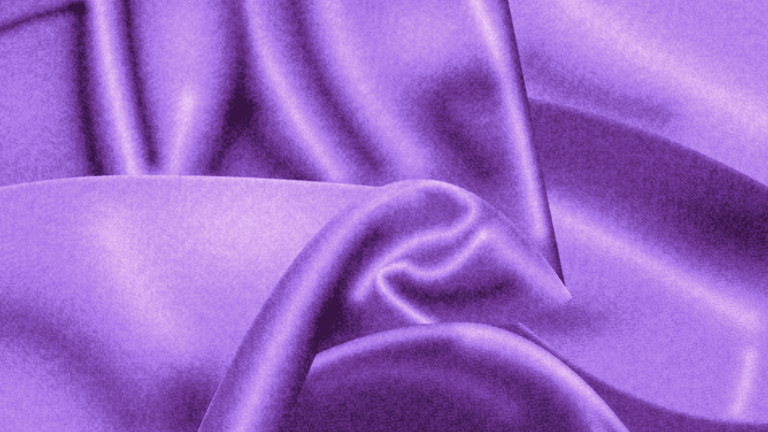
A WebGL 1 fragment shader for this texture:

```glsl
precision highp float;
// Draped purple satin: overlapping sheets of cloth cut out by parabolic edges.
// Each sheet sums soft curved folds into one sheen value, which a colour ramp
// turns into shadow, body colour and highlight, with a fine woven grain on top.
uniform vec2 u_resolution;

const float HEIGHT = 4.32; // canvas height in cloth units, y pointing down

float hash(vec2 p) {
  return fract(sin(dot(p, vec2(127.1, 311.7))) * 43758.5);
}

float noise(vec2 p) {
  vec2 i = floor(p), f = fract(p);
  f *= f * (3.0 - 2.0 * f);
  vec2 e = vec2(0.0, 1.0);
  return mix(mix(hash(i), hash(i + e.yx), f.x),
             mix(hash(i + e.xy), hash(i + e.yy), f.x), f.y);
}

float gauss(float d, float w) { return exp(-d * d / (w * w)); }

// Anti-aliased step: 1 where d is positive
float cover(float d) { return smoothstep(-0.012, 0.012, d); }

// Parabola with its own curvature on each side of the apex
float arch(float x, vec2 apex, float left, float right) {
  float d = x - apex.x;
  return apex.y + d * d * (d < 0.0 ? left : right);
}

float segment(vec2 p, vec2 a, vec2 b) {
  vec2 ab = b - a;
  return length(p - a - ab * clamp(dot(p - a, ab) / dot(ab, ab), 0.0, 1.0));
}

// Soft stroke with a tight core along a quadratic curve through a, b and c
float fold(vec2 p, vec2 a, vec2 b, vec2 c, float width, float amount) {
  vec2 control = 2.0 * b - 0.5 * (a + c), last = a;
  float d = 99.0;
  for (int i = 1; i <= 10; i++) {
    float t = float(i) / 10.0;
    vec2 next = mix(mix(a, control, t), mix(control, c, t), t);
    d = min(d, segment(p, last, next));
    last = next;
  }
  return amount * mix(gauss(d, width * 1.2), gauss(d, width * 0.5), 0.25);
}

float glow(vec2 p, vec2 centre, vec2 radius, float amount) {
  return amount * gauss(length((p - centre) / radius), 1.0);
}

float rightSheet(vec2 p) {
  float d = p.y - arch(p.x, vec2(4.0, 0.85), 0.0, 0.075);
  float upper = 0.65 + fold(p, vec2(5.7, 0.0), vec2(6.4, 0.5), vec2(7.6, 1.2), 0.25, 0.2)
    + fold(p, vec2(5.3, 0.6), vec2(5.7, 0.88), vec2(6.6, 1.15), 0.22, -0.2);
  float lower = mix(0.31, 0.61, smoothstep(0.5, 1.35, d)) + 0.16 * gauss(d, 0.05)
    + fold(p, vec2(5.5, 2.1), vec2(6.3, 2.53), vec2(7.5, 3.2), 0.15, 0.25)
    + glow(p, vec2(7.2, 2.4), vec2(0.9, 0.5), -0.17)
    + fold(p, vec2(7.5, 3.55), vec2(7.46, 3.8), vec2(7.37, 4.1), 0.09, 0.24)
    + glow(p, vec2(5.5, 3.2), vec2(0.6, 0.2), -0.25);
  float v = mix(upper, lower, cover(d));
  float hem = p.y - arch(p.x, vec2(7.6, 4.2), -0.17, 0.0);
  return mix(v, 0.3 + 0.3 * gauss(hem, 0.05), cover(hem));
}

float drape(vec2 p) {
  float v = 0.48;
  v += fold(p, vec2(0.0, 0.3), vec2(0.4, 0.16), vec2(0.8, 0.06), 0.06, -0.28);
  v += glow(p, vec2(0.2, 1.1), vec2(0.5, 0.8), 0.12);
  v += fold(p, vec2(0.82, 0.1), vec2(0.84, 1.0), vec2(1.0, 1.8), 0.13, -0.34);
  v += fold(p, vec2(0.98, 0.0), vec2(1.12, 0.8), vec2(1.34, 1.75), 0.11, 0.4);
  v += fold(p, vec2(1.27, 0.0), vec2(1.35, 0.7), vec2(1.53, 1.6), 0.09, -0.32);
  v += glow(p, vec2(1.85, 0.5), vec2(0.36, 0.85), 0.26);
  v += fold(p, vec2(1.88, 1.0), vec2(1.83, 1.25), vec2(1.72, 1.75), 0.12, 0.28);
  v += fold(p, vec2(2.38, 0.0), vec2(2.4, 0.8), vec2(2.15, 1.65), 0.16, -0.3);
  v += fold(p, vec2(2.5, 0.0), vec2(2.77, 0.8), vec2(3.35, 1.75), 0.13, 0.36);
  v += fold(p, vec2(2.5, 1.1), vec2(2.65, 1.5), vec2(3.1, 1.85), 0.2, -0.25);
  v += fold(p, vec2(2.95, 0.0), vec2(3.2, 0.8), vec2(3.75, 1.65), 0.12, -0.23);
  v += fold(p, vec2(3.3, 0.0), vec2(3.58, 0.8), vec2(4.15, 1.6), 0.18, 0.26);
  v += glow(p, vec2(4.25, 0.35), vec2(0.65, 0.5), 0.26);
  v += fold(p, vec2(4.9, 0.85), vec2(4.4, 1.05), vec2(4.85, 1.7), 0.24, -0.25);
  v += fold(p, vec2(4.75, 0.0), vec2(5.08, 0.9), vec2(5.4, 2.3), 0.1, 0.36);
  return v - 0.28 * gauss(p.x - 5.08 - 0.2 * p.y, 0.08);
}

float leftSheet(vec2 p, float hem) {
  return 0.64 + 0.14 * gauss(hem, 0.04)
    + glow(p, vec2(2.5, 2.25), vec2(1.1, 0.6), 0.23)
    + fold(p, vec2(1.1, 2.3), vec2(1.45, 3.0), vec2(1.9, 3.5), 0.28, 0.18)
    + fold(p, vec2(0.0, 3.2), vec2(0.7, 3.5), vec2(1.3, 4.2), 0.34, -0.25)
    + glow(p, vec2(1.95, 4.1), vec2(0.4, 0.6), -0.4);
}

float knot(vec2 p, float rim) {
  float roll = fold(p, vec2(4.1, 1.9), vec2(3.3, 2.48), vec2(2.4, 4.32), 0.14, 0.38);
  float loop = max(fold(p, vec2(3.7, 2.08), vec2(4.25, 1.84), vec2(4.6, 1.94), 0.07, 0.4),
    fold(p, vec2(4.6, 1.94), vec2(4.74, 2.12), vec2(4.5, 2.34), 0.07, 0.4));
  loop = max(loop, fold(p, vec2(4.5, 2.34), vec2(4.0, 2.5), vec2(3.58, 2.95), 0.08, 0.42));
  float curl = max(fold(p, vec2(4.3, 3.25), vec2(3.8, 2.82), vec2(4.05, 2.65), 0.06, 0.52),
    fold(p, vec2(4.05, 2.65), vec2(4.4, 2.72), vec2(4.82, 2.35), 0.07, 0.42));
  return 0.39 + max(roll, max(loop, curl)) + 0.14 * gauss(rim, 0.05)
    + fold(p, vec2(4.95, 2.35), vec2(5.2, 2.62), vec2(5.65, 2.93), 0.14, 0.34)
    + fold(p, vec2(3.75, 2.35), vec2(3.35, 2.95), vec2(2.85, 4.32), 0.13, -0.22)
    + fold(p, vec2(4.05, 2.9), vec2(4.5, 2.98), vec2(5.1, 2.85), 0.14, -0.2)
    + glow(p, vec2(3.45, 3.25), vec2(0.28, 0.3), -0.2);
}

float frontFold(vec2 p, float rim) {
  return 0.2 + 0.44 * gauss(rim - 0.07, 0.1)
    + fold(p, vec2(4.7, 3.4), vec2(5.55, 3.75), vec2(6.0, 4.32), 0.14, 0.38)
    + fold(p, vec2(3.2, 3.85), vec2(4.2, 3.72), vec2(5.1, 4.1), 0.15, 0.14);
}

// Sheen 0 to 1 becomes deep plum through violet to pale lilac
vec3 satin(float v) {
  float s = v * 5.0;
  vec3 c = mix(vec3(0.22, 0.08, 0.28), vec3(0.40, 0.19, 0.54), clamp(s, 0.0, 1.0));
  c = mix(c, vec3(0.52, 0.31, 0.73), clamp(s - 1.0, 0.0, 1.0));
  c = mix(c, vec3(0.66, 0.46, 0.91), clamp(s - 2.0, 0.0, 1.0));
  c = mix(c, vec3(0.76, 0.57, 0.93), clamp(s - 3.0, 0.0, 1.0));
  return mix(c, vec3(0.86, 0.70, 0.95), clamp(s - 4.0, 0.0, 1.7));
}

void main() {
  vec2 p = vec2(gl_FragCoord.x, u_resolution.y - gl_FragCoord.y) * HEIGHT / u_resolution.y;
  float hem = p.y - arch(p.x, vec2(1.35, 1.75), 0.066, 0.02);
  float outer = p.y - arch(p.x, vec2(4.2, 1.79), 0.51, 0.51);
  float under = arch(p.x, vec2(4.9, 3.26), 0.5, -0.42) - p.y;
  float front = p.y - arch(p.x, vec2(4.6, 3.22), 0.155, 0.38);
  float rollSide = p.x - 3.2 + 0.42 * (p.y - 3.45);

  // Sheets from back to front
  float v = mix(rightSheet(p), drape(p), cover(5.08 + 0.2 * p.y - p.x) * cover(2.95 - p.y));
  v = mix(v, leftSheet(p, hem), cover(hem) * cover(4.0 - p.x));
  v = mix(v, knot(p, outer), cover(outer) * cover(under));
  v = mix(v, frontFold(p, front), cover(front) * cover(rollSide));

  // Contrast, then weave
  v = 0.56 + 1.3 * (v - 0.55);
  v += 0.08 * (noise(p * 25.0) - 0.5) + 0.15 * (noise(p * 62.0) - 0.5);
  gl_FragColor = vec4(satin(v), 1.0);
}
```
